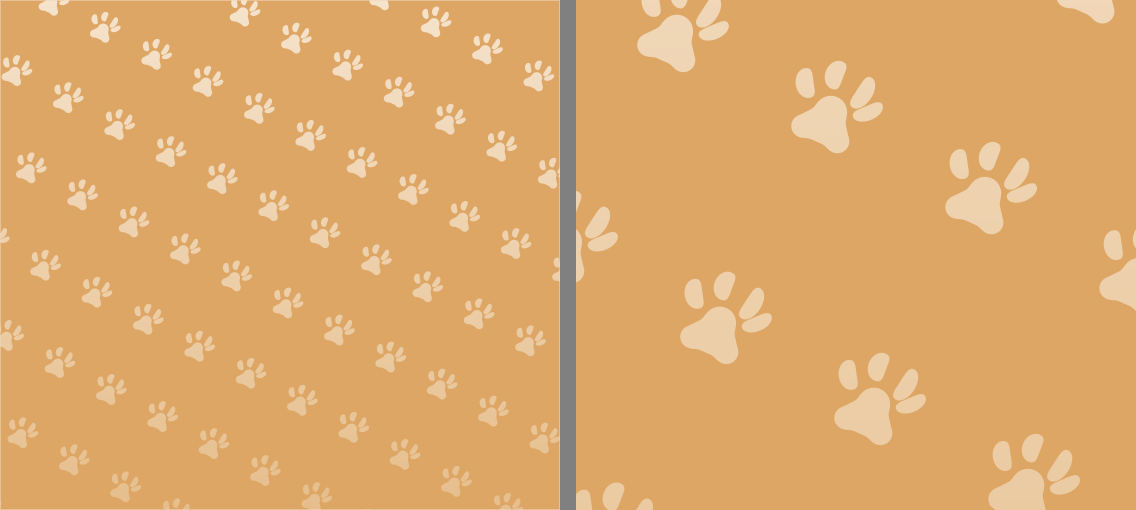
Left: the whole. Right: its middle third, enlarged.
Give the GLSL for this pattern, as a WebGL 2 fragment shader.

```glsl
#version 300 es
precision highp float;
// Cream paw prints on a tan ground, placed on a slanted lattice.
// Each print is a lobed pad made of blended capsules plus four cut ellipses;
// the cream fades towards the tan from the top of the canvas to the bottom.

uniform vec2 u_resolution;
out vec4 fragColor;

// Lengths are in canvas widths
const float CANVAS_HEIGHT = 0.9115;
const vec2 STEP_ALONG = vec2(0.0917, -0.0483);
const vec2 STEP_DOWN = vec2(0.0256, -0.1739);
const vec2 ANCHOR = vec2(0.4871, 0.5430);
const float PAW_SIZE = 0.02604;
const float RIM_WIDTH = 0.001;

const vec3 TAN = vec3(0.867, 0.651, 0.396);
const vec3 CREAM_TOP = vec3(0.96, 0.89, 0.80);
const vec3 CREAM_BOTTOM = vec3(0.90, 0.745, 0.55);
const vec3 RIM = vec3(0.94, 0.85, 0.74);

float smoothUnion(float a, float b, float k) {
  float h = max(k - abs(a - b), 0.0) / k;
  return min(a, b) - 0.25 * h * h * k;
}

float capsule(vec2 p, vec2 a, vec2 b, float radius) {
  vec2 ab = b - a;
  float t = clamp(dot(p - a, ab) / dot(ab, ab), 0.0, 1.0);
  return length(p - a - t * ab) - radius;
}

float ellipse(vec2 p, vec2 radii) {
  float k = length(p / radii);
  return k * (k - 1.0) / max(length(p / (radii * radii)), 1e-4);
}

// Toe with a flat side from a to b, bulging to the right of that direction
float toe(vec2 p, vec2 a, vec2 b, float bulge) {
  vec2 along = normalize(b - a);
  vec2 across = vec2(along.y, -along.x);
  vec2 q = p - 0.5 * (a + b);
  q = vec2(dot(q, along), dot(q, across));
  float inset = 0.36 * bulge;
  vec2 radii = vec2(0.54 * length(b - a), bulge - inset);
  float body = ellipse(q - vec2(0.0, inset), radii);
  return -smoothUnion(-body, q.y, 0.08);
}

float pad(vec2 p) {
  vec2 top = vec2(-0.08, -0.08);
  vec2 left = vec2(-0.72, -0.40);
  vec2 heel = vec2(0.07, -0.75);
  float d = capsule(p, top, left, 0.26);
  d = smoothUnion(d, capsule(p, top, heel, 0.27), 0.12);
  d = smoothUnion(d, capsule(p, left, heel, 0.20), 0.10);
  return smoothUnion(d, length(p - top) - 0.37, 0.10);
}

float paw(vec2 p) {
  float d = pad(p);
  d = min(d, toe(p, vec2(-0.52, 0.92), vec2(-0.43, 0.29), 0.41));
  d = min(d, toe(p, vec2(0.31, 1.00), vec2(0.09, 0.42), 0.42));
  d = min(d, toe(p, vec2(0.32, 0.12), vec2(0.73, 0.75), 0.37));
  return min(d, toe(p, vec2(0.41, -0.08), vec2(1.03, 0.18), 0.33));
}

// Offset from the nearest lattice point
vec2 latticeOffset(vec2 p, mat2 basis) {
  vec2 cell = inverse(basis) * p;
  return basis * (cell - round(cell));
}

float coverage(float d, float pixel) {
  return clamp(0.5 - d / pixel, 0.0, 1.0);
}

void main() {
  vec2 canvas = vec2(1.0, CANVAS_HEIGHT);
  vec2 uv = gl_FragCoord.xy / u_resolution;
  vec2 p = uv * canvas;
  float pixel = 1.0 / u_resolution.x;

  // Paw prints with the vertical fade
  vec2 q = latticeOffset(p - ANCHOR, mat2(STEP_ALONG, STEP_DOWN));
  float print = coverage(paw(q / PAW_SIZE) * PAW_SIZE, pixel);
  vec3 cream = mix(CREAM_BOTTOM, CREAM_TOP, uv.y);
  vec3 color = mix(TAN, cream, print);

  // Thin pale rim
  vec2 inner = min(p, canvas - p);
  float rim = coverage(min(inner.x, inner.y) - RIM_WIDTH, pixel);
  color = mix(color, RIM, rim);

  fragColor = vec4(color, 1.0);
}
```
